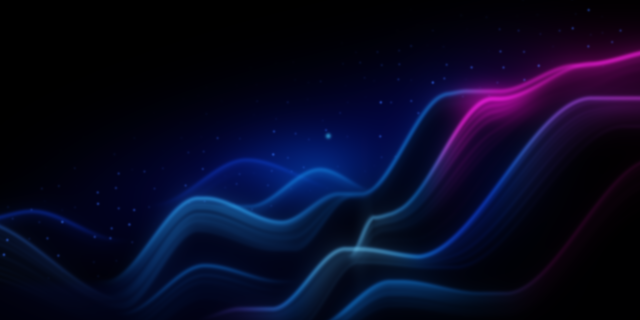
Write a Shadertoy shader that draws this background.

```glsl
#define STRANDS 11
#define LINE_WIDTH 0.0075
#define HALO_WIDTH 0.028
#define STAR_CELL 0.055
#define STAR_SIZE 0.0045
#define AZURE vec3(0.05, 0.44, 0.95)
#define ROYAL vec3(0.03, 0.17, 0.75)
#define ICE vec3(0.28, 0.68, 1.0)
#define MAGENTA vec3(0.85, 0.06, 0.68)
#define VIOLET vec3(0.48, 0.22, 0.90)
#define NAVY vec3(0.004, 0.012, 0.14)

float hash(vec2 p) {
    return fract(sin(dot(p, vec2(127.1, 311.7))) * 43758.5453);
}

// Smooth rise from a to b: x holds the height, y the slope
vec2 swell(float x, float a, float b, float rise) {
    float t = clamp((x - a) / (b - a), 0.0, 1.0);
    return rise * vec2(t * t * (3.0 - 2.0 * t), 6.0 * t * (1.0 - t) / (b - a));
}

float window(float x, float a, float b, float c, float d) {
    return smoothstep(a, b, x) * (1.0 - smoothstep(c, d, x));
}

float glow(vec2 p, vec2 center, vec2 size) {
    vec2 q = (p - center) / size;
    return exp(-dot(q, q));
}

// Bundle of fine strands spread between two curves, brightest at the top
float ribbon(vec2 p, vec2 top, vec2 low, float fade, float seed) {
    float light = 0.0;
    for (int i = 0; i < STRANDS; i++) {
        float t = float(i) / float(STRANDS - 1);
        float rnd = hash(vec2(float(i), seed));
        vec2 curve = mix(top, low, t);
        float d = abs(p.y - curve.x) / sqrt(1.0 + curve.y * curve.y);
        float line = exp(-pow(d / LINE_WIDTH, 2.0)) + 0.22 * exp(-d / HALO_WIDTH);
        float shimmer = 0.65 + 0.35 * sin(7.0 * p.x + 6.28 * rnd);
        float weight = i == 0 ? 1.0 : 0.55 * rnd * shimmer;
        light += line * weight * exp(-fade * t);
    }
    float depth = (top.x - p.y) / max(top.x - low.x, 0.01);
    return light + 0.15 * window(depth, 0.0, 0.15, 0.2, 1.0) * exp(-0.4 * fade);
}

float stars(vec2 p) {
    vec2 cell = floor(p / STAR_CELL);
    vec2 jitter = 0.2 + 0.6 * vec2(hash(cell), hash(cell + 17.0));
    float d = length(p - (cell + jitter) * STAR_CELL);
    float band = exp(-pow((p.y - 0.2 - 0.39 * p.x) / 0.13, 2.0));
    return exp(-pow(d / STAR_SIZE, 2.0)) * pow(hash(cell + 41.0), 3.0) * band;
}

void mainImage(out vec4 fragColor, in vec2 fragCoord) {
    vec2 p = fragCoord / iResolution.xy * vec2(2.0, 1.0);
    float x = p.x;

    // Long ridge from the left hump to the upper right
    vec2 ridge = vec2(0.12, 0.0) + swell(x, 0.33, 0.62, 0.26) + swell(x, 0.64, 0.88, -0.075)
        + swell(x, 0.88, 1.06, 0.09) + swell(x, 1.13, 1.40, 0.31) + swell(x, 1.38, 1.46, 0.01)
        + swell(x, 1.56, 1.80, 0.08) + swell(x, 1.80, 2.10, 0.05);
    vec2 humpLow = vec2(0.04, 0.0) + swell(x, 0.38, 0.62, 0.24) + swell(x, 0.62, 0.86, -0.06)
        + swell(x, 0.92, 1.10, 0.165) + swell(x, 1.13, 1.40, 0.27);

    // Bright fold under the ridge
    vec2 fold = vec2(0.20, 0.0) + swell(x, 1.09, 1.17, 0.12) + swell(x, 1.17, 1.25, 0.016)
        + swell(x, 1.22, 1.54, 0.355) + swell(x, 1.56, 1.85, 0.11) + swell(x, 1.85, 2.05, 0.04);
    vec2 foldLow = vec2(0.15, 0.0) + swell(x, 1.09, 1.20, 0.10) + swell(x, 1.28, 1.75, 0.40)
        + swell(x, 1.75, 2.0, 0.10);

    // Wide sweep and the lower wave
    vec2 sweep = swell(x, 0.60, 0.75, 0.035) + swell(x, 0.85, 1.08, 0.187)
        + swell(x, 1.12, 1.32, -0.024) + swell(x, 1.30, 1.85, 0.495);
    vec2 sweepLow = vec2(-0.03, 0.0) + swell(x, 0.92, 1.12, 0.21) + swell(x, 1.15, 1.35, -0.015)
        + swell(x, 1.42, 1.95, 0.44);
    vec2 wave = vec2(-0.02, 0.0) + swell(x, 0.98, 1.22, 0.14) + swell(x, 1.25, 1.50, -0.037)
        + swell(x, 1.58, 2.05, 0.42);

    // Small left hills and distant crests
    vec2 hill = vec2(0.02, 0.0) + swell(x, 0.38, 0.64, 0.15) + swell(x, 0.64, 0.88, -0.05);
    vec2 crest = vec2(0.36, 0.0) + swell(x, 0.48, 0.77, 0.14) + swell(x, 0.77, 1.10, -0.10);
    vec2 shoulder = vec2(0.355, 0.0) + swell(x, 0.78, 1.0, 0.115) + swell(x, 1.0, 1.18, -0.07);
    vec2 bank = vec2(0.315, 0.0) + swell(x, -0.05, 0.10, 0.025) + swell(x, 0.10, 0.38, -0.09);
    vec2 slope = vec2(0.31, 0.0) + swell(x, -0.08, 0.40, -0.25);
    vec2 slopeLow = vec2(0.12, 0.0) + swell(x, -0.08, 0.40, -0.15);

    // Night sky above the ridge, dark body below
    float above = smoothstep(-0.03, 0.02, p.y - ridge.x);
    float tilt = p.y - 0.28 - 0.25 * x;
    vec3 sky = vec3(0.008, 0.014, 0.22) * exp(-pow(tilt / 0.21, 2.0)) * window(x, -0.2, 0.9, 1.3, 1.9);
    sky += vec3(0.0, 0.10, 0.32) * glow(p, vec2(0.98, 0.47), vec2(0.20, 0.11));
    vec3 color = sky * mix(0.25, 1.0, above);
    color += NAVY * 0.6 * (1.0 - above) * glow(p, vec2(0.55, 0.12), vec2(0.75, 0.25));
    color += NAVY * 0.6 * glow(p, vec2(1.5, 0.48), vec2(0.22, 0.20));
    color += vec3(0.13, 0.0, 0.13) * glow(p, vec2(1.90, 0.77), vec2(0.32, 0.13));
    color += vec3(0.38, 0.0, 0.32) * glow(p, vec2(1.54, 0.68), vec2(0.11, 0.05));

    // Ribbon light
    color += ROYAL * 0.38 * window(x, 0.45, 0.72, 0.80, 1.05) * ribbon(p, crest, crest - vec2(0.08, 0.0), 2.5, 1.0);
    color += AZURE * 0.42 * window(x, 0.62, 0.92, 1.0, 1.18) * ribbon(p, shoulder, shoulder - vec2(0.05, 0.0), 3.0, 2.0);
    color += ROYAL * 0.38 * (1.0 - smoothstep(0.12, 0.42, x)) * ribbon(p, bank, bank - vec2(0.05, 0.0), 3.0, 3.0);
    color += vec3(0.07, 0.19, 0.42) * 0.6 * (1.0 - smoothstep(0.0, 0.42, x)) * ribbon(p, slope, slopeLow, 0.2, 4.0);
    color += AZURE * 0.36 * window(x, 0.35, 0.62, 0.66, 0.95) * ribbon(p, hill, hill - vec2(0.10, 0.0), 2.0, 5.0);

    float hump = window(x, 0.32, 0.64, 0.70, 1.18);
    color += mix(AZURE, ICE, 0.25 * hump) * (0.12 + 0.6 * hump) * window(x, 0.28, 0.45, 1.08, 1.18)
        * ribbon(p, ridge, humpLow, 0.7, 6.0);
    vec3 ridgeColor = mix(AZURE, MAGENTA, smoothstep(1.38, 1.58, x));
    color += ridgeColor * 0.5 * smoothstep(1.08, 1.22, x) * ribbon(p, ridge, ridge - vec2(0.06, 0.0), 5.0, 7.0);

    vec3 foldColor = mix(mix(ICE, AZURE, smoothstep(1.15, 1.32, x)), MAGENTA, smoothstep(1.30, 1.46, x));
    float foldLight = 0.45 + 0.5 * window(x, 1.30, 1.46, 1.52, 1.75);
    color += foldColor * foldLight * smoothstep(1.08, 1.14, x) * ribbon(p, fold, foldLow, 3.2, 8.0);

    vec3 sweepColor = mix(AZURE, ICE, window(x, 0.90, 1.05, 1.15, 1.35));
    sweepColor = mix(sweepColor, ROYAL * 1.2, window(x, 1.25, 1.45, 1.50, 1.70));
    sweepColor = mix(sweepColor, VIOLET, smoothstep(1.55, 1.80, x) + 0.7 * (1.0 - smoothstep(0.70, 0.95, x)));
    sweepColor = mix(sweepColor, MAGENTA, 0.45 * smoothstep(1.75, 2.0, x));
    color += sweepColor * 0.58 * smoothstep(0.60, 0.98, x) * ribbon(p, sweep, sweepLow, 1.2, 9.0);

    vec3 waveColor = mix(AZURE, MAGENTA * 0.55, smoothstep(1.45, 1.75, x));
    color += waveColor * (0.16 + 0.26 * (1.0 - smoothstep(1.25, 1.5, x))) * smoothstep(0.98, 1.1, x)
        * ribbon(p, wave, wave * 0.8 - vec2(0.06, 0.0), 1.8, 10.0);

    // Scattered stars and one brighter spark
    color += vec3(0.10, 0.22, 0.60) * stars(p) * above;
    color += vec3(0.12, 0.50, 0.70) * glow(p, vec2(1.026, 0.575), vec2(0.008));

    fragColor = vec4(1.0 - exp(-1.15 * color), 1.0);
}
```
